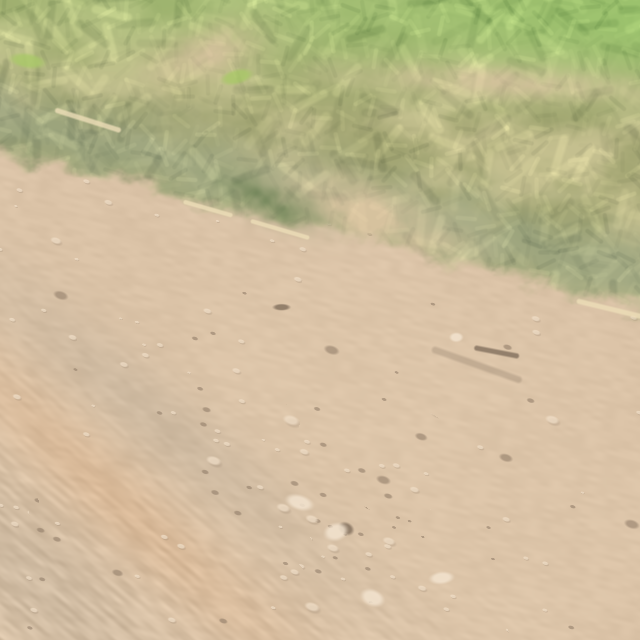
A Shadertoy shader for this texture:

```glsl
// A sandy track beside a strip of dry, sunlit grass, seen at a slant.
// Value noise tints the ground, cell loops scatter blades and pebbles,
// and soft ellipses and strokes place bare patches, stones and straws.

float hash(vec2 p) {
    vec3 q = fract(p.xyx * vec3(0.1031, 0.1030, 0.0973));
    q += dot(q, q.yzx + 33.33);
    return fract((q.x + q.y) * q.z);
}

float noise(vec2 p) {
    vec2 i = floor(p), f = fract(p);
    f = f * f * (3.0 - 2.0 * f);
    return mix(mix(hash(i), hash(i + vec2(1, 0)), f.x),
               mix(hash(i + vec2(0, 1)), hash(i + 1.0), f.x), f.y);
}

// Coordinates whose x axis points along the angle
vec2 turn(vec2 p, float angle) {
    float c = cos(angle), s = sin(angle);
    return vec2(c * p.x + s * p.y, c * p.y - s * p.x);
}

float fbm(vec2 p) {
    float sum = 0.0, amp = 0.53;
    for (int i = 0; i < 4; i++) {
        sum += amp * noise(p + 40.0);
        p = turn(p, 0.6) * 2.03;
        amp *= 0.5;
    }
    return sum;
}

// Soft elliptical patch
float blob(vec2 p, vec2 center, vec2 radii, float angle) {
    vec2 q = turn(p - center, angle) / radii;
    return exp(-dot(q, q));
}

// Ellipse with a smooth rim
float stone(vec2 p, vec2 center, vec2 radii, float angle) {
    return 1.0 - smoothstep(0.6, 1.25, length(turn(p - center, angle) / radii));
}

float stroke(vec2 p, vec2 a, vec2 b, float width) {
    vec2 d = b - a;
    float t = clamp(dot(p - a, d) / dot(d, d), 0.0, 1.0);
    return 1.0 - smoothstep(0.3 * width, width, length(p - a - d * t));
}

// Signed light and dark blades, one per cell
float blades(vec2 g) {
    float tone = 0.0;
    for (int i = 0; i < 9; i++) {
        vec2 cell = floor(g) + vec2(i % 3 - 1, i / 3 - 1);
        vec2 root = cell + vec2(hash(cell), hash(cell + 17.0));
        float angle = mix(-0.5, 2.5, hash(cell + 31.0));
        vec2 reach = 0.7 * vec2(cos(angle), sin(angle));
        tone += (hash(cell + 53.0) - 0.5) * stroke(g, root - reach, root + reach, 0.26);
    }
    return tone;
}

// Scattered pebbles: x is the lit body, y the shade beside it
vec2 pebbles(vec2 g, float density) {
    vec2 cell = floor(g);
    vec2 q = fract(g) - 0.3 - 0.4 * vec2(hash(cell), hash(cell + 9.0));
    float size = mix(0.08, 0.2, hash(cell + 21.0));
    float lit = step(0.35, hash(cell + 71.0));
    vec2 radii = size * vec2(1.4, 0.8);
    return step(hash(cell + 37.0), density) * vec2(lit * stone(q, vec2(0), radii, 0.0),
        (1.0 - 0.6 * lit) * stone(q, vec2(0.5, -0.4) * size * lit, radii, 0.0));
}

vec3 sandColor(vec2 p) {
    vec3 col = mix(vec3(0.85, 0.755, 0.645), vec3(0.88, 0.79, 0.68), fbm(p * 5.0) * 0.7);
    // Worn wheel marks
    float grey = blob(p, vec2(0.25, 0.34), vec2(0.36, 0.06), -0.7)
               + blob(p, vec2(0.04, 0.1), vec2(0.28, 0.1), -0.75);
    float warm = blob(p, vec2(0.18, 0.22), vec2(0.36, 0.055), -0.75);
    col = mix(col, vec3(0.79, 0.715, 0.62), 0.75 * min(grey, 1.0));
    col = mix(col, vec3(0.85, 0.71, 0.57), 0.65 * warm);
    float rough = 1.0 - smoothstep(0.1, 0.75, p.x * 0.7 + p.y);
    col += (noise(turn(p, -0.7) * vec2(30, 150)) - 0.5) * 0.09 * rough;
    col += (noise(turn(p, -0.25) * vec2(55, 150)) - 0.5) * 0.03;
    // Gravel in a diagonal belt, a pile and a corner
    float belt = blob(p, vec2(0.38, 0.31), vec2(0.38, 0.07), -0.75);
    float pile = blob(p, vec2(0.56, 0.17), vec2(0.11, 0.12), -0.7);
    float corner = blob(p, vec2(0.0, 0.18), vec2(0.08, 0.12), 0.0);
    vec2 q = turn(p, -0.3);
    vec2 gravel = max(pebbles(q * 42.0, 0.05 + 0.2 * belt + 0.3 * pile + 0.4 * corner),
                      pebbles(q * 23.0 + 80.0, 0.03 + 0.12 * belt + 0.45 * pile));
    col = mix(col, vec3(0.57, 0.49, 0.41), 0.6 * gravel.y);
    return mix(col, vec3(0.94, 0.87, 0.78), 0.75 * gravel.x);
}

vec3 grassColor(vec2 p, float height) {
    float bare = blob(p, vec2(0.57, 0.665), vec2(0.14, 0.045), -0.35)
               + 0.8 * blob(p, vec2(0.32, 0.915), vec2(0.09, 0.04), 0.35)
               + 0.7 * blob(p, vec2(0.8, 0.87), vec2(0.25, 0.026), -0.05);
    bare = clamp(bare * (0.5 + fbm(p * 26.0)), 0.0, 1.0);
    float tint = smoothstep(0.25, 0.75, fbm(p * vec2(11, 17)));
    vec3 col = mix(vec3(0.64, 0.65, 0.45), vec3(0.77, 0.75, 0.56), tint);
    float lush = smoothstep(0.82, 1.02, p.y + 0.05 * p.x) * (0.35 + 0.6 * p.x);
    col = mix(col, vec3(0.60, 0.76, 0.42), lush);
    float cool = blob(vec2(height, 0), vec2(0.055, 0), vec2(0.06), 0.0);
    col = mix(col, vec3(0.60, 0.64, 0.50), 0.75 * cool);
    col = mix(col, vec3(0.84, 0.76, 0.62), bare);
    float tone = blades(p * 27.0) + 0.7 * blades(p * 52.0 + 90.0);
    return col + tone * vec3(0.14, 0.13, 0.10) * (1.0 - 0.65 * bare);
}

void mainImage(out vec4 fragColor, in vec2 fragCoord) {
    vec2 p = fragCoord / iResolution.xy;
    // Ragged slanting border
    float height = p.y - 0.757 + 0.238 * p.x + (fbm(p * vec2(22, 30)) - 0.5) * 0.055;
    vec3 col = mix(sandColor(p), grassColor(p, height), smoothstep(-0.012, 0.022, height));
    // Dark tuft and bright leaves
    float tuft = blob(p, vec2(0.42, 0.685), vec2(0.075, 0.026), -0.4);
    col = mix(col, vec3(0.43, 0.51, 0.34), tuft * (0.35 + 0.7 * noise(p * 70.0)));
    float leaves = stone(p, vec2(0.043, 0.905), vec2(0.027, 0.011), -0.15)
                 + stone(p, vec2(0.37, 0.88), vec2(0.024, 0.011), 0.25);
    col = mix(col, vec3(0.66, 0.79, 0.40), 0.75 * leaves);
    // Pale straws
    float straw = stroke(p, vec2(0.395, 0.654), vec2(0.48, 0.629), 0.005)
                + stroke(p, vec2(0.29, 0.684), vec2(0.36, 0.664), 0.005)
                + stroke(p, vec2(0.905, 0.529), vec2(1.0, 0.506), 0.006)
                + stroke(p, vec2(0.09, 0.827), vec2(0.185, 0.797), 0.006);
    col = mix(col, vec3(0.93, 0.87, 0.72), 0.8 * straw);
    // Twig, its shadow and dark chips
    float dark = stroke(p, vec2(0.745, 0.456), vec2(0.807, 0.444), 0.006)
               + 0.35 * stroke(p, vec2(0.68, 0.453), vec2(0.81, 0.407), 0.008)
               + stone(p, vec2(0.44, 0.52), vec2(0.013, 0.005), 0.0)
               + stone(p, vec2(0.541, 0.174), vec2(0.012, 0.009), -0.5);
    col = mix(col, vec3(0.48, 0.41, 0.34), 0.75 * dark);
    // Largest pale stones
    float pale = stone(p, vec2(0.468, 0.215), vec2(0.021, 0.011), -0.3)
               + stone(p, vec2(0.525, 0.169), vec2(0.018, 0.013), 0.3)
               + stone(p, vec2(0.582, 0.066), vec2(0.018, 0.012), -0.4)
               + stone(p, vec2(0.69, 0.097), vec2(0.018, 0.009), 0.1)
               + stone(p, vec2(0.713, 0.473), vec2(0.010, 0.007), 0.0);
    fragColor = vec4(mix(col, vec3(0.95, 0.89, 0.81), 0.85 * pale), 1.0);
}
```
